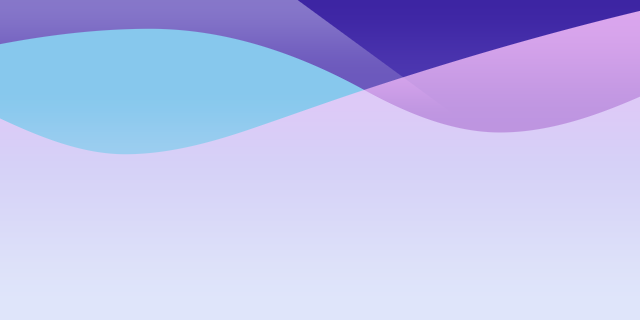
Give the GLSL for this background, as a Shadertoy shader.

```glsl
// Two crossing waves over a violet band and a pale lilac backdrop.
// Each wave is a chain of cubic Hermite spans; being below one, both or
// neither of them selects the blue, pink, pale or violet gradient.

// Cubic from knot a to knot b, each given as (x, depth, slope)
float span(float x, vec3 a, vec3 b) {
    float width = b.x - a.x;
    float t = clamp((x - a.x) / width, 0.0, 1.0);
    float s = 1.0 - t;
    return s * s * ((1.0 + 2.0 * t) * a.y + t * width * a.z)
         + t * t * ((1.0 + 2.0 * s) * b.y - s * width * b.z);
}

// Crests on the left, dips on the right
float crestWave(float x) {
    vec3 crest = vec3(0.469, 0.090, 0.0);
    vec3 crossing = vec3(1.138, 0.281, 0.55);
    vec3 dip = vec3(1.5625, 0.414, 0.0);
    if (x < crest.x) return span(x, vec3(0.0, 0.138, -0.19), crest);
    if (x < crossing.x) return span(x, crest, crossing);
    if (x < dip.x) return span(x, crossing, dip);
    return span(x, dip, vec3(2.0, 0.302, -0.44));
}

// Dips on the left, then climbs to the right edge
float risingWave(float x) {
    vec3 dip = vec3(0.391, 0.482, 0.0);
    vec3 climb = vec3(0.781, 0.404, -0.34);
    vec3 crossing = vec3(1.138, 0.281, -0.33);
    if (x < dip.x) return span(x, vec3(0.0, 0.370, 0.47), dip);
    if (x < climb.x) return span(x, dip, climb);
    if (x < crossing.x) return span(x, climb, crossing);
    return span(x, crossing, vec3(2.0, 0.034, -0.24));
}

// Antialiased coverage of the positive side of a signed distance
float cover(float dist) {
    return clamp(dist * iResolution.y + 0.5, 0.0, 1.0);
}

void mainImage(out vec4 fragColor, in vec2 fragCoord) {
    vec2 uv = fragCoord / iResolution.xy;
    float x = 2.0 * uv.x;
    float depth = 1.0 - uv.y;

    float belowCrest = cover((depth - crestWave(x)) * 0.94);
    float belowRising = cover((depth - risingWave(x)) * 0.95);
    float leftOfDiagonal = cover((depth - 0.732 * (x - 0.93)) * 0.807);

    // Violet band: light on the left of the diagonal, deep on the right
    vec3 lightViolet = mix(vec3(0.525, 0.465, 0.790), vec3(0.425, 0.350, 0.740),
                           smoothstep(0.0, 0.24, depth));
    vec3 deepViolet = mix(vec3(0.240, 0.145, 0.640), vec3(0.300, 0.215, 0.690),
                          smoothstep(0.0, 0.26, depth));
    vec3 violet = mix(deepViolet, lightViolet, leftOfDiagonal);

    // Wave fills
    vec3 blue = mix(vec3(0.530, 0.785, 0.930), vec3(0.610, 0.805, 0.940),
                    smoothstep(0.28, 0.50, depth));
    vec3 pink = mix(vec3(0.855, 0.650, 0.930), vec3(0.745, 0.585, 0.880),
                    smoothstep(0.03, 0.40, depth));
    pink += vec3(0.040, 0.025, 0.020) * leftOfDiagonal
          * (1.0 - smoothstep(0.24, 0.37, depth));

    // Pale backdrop: pinkish lilac to cool white
    vec3 pale = mix(vec3(0.870, 0.790, 0.970), vec3(0.835, 0.815, 0.967),
                    smoothstep(0.28, 0.55, depth));
    pale = mix(pale, vec3(0.875, 0.900, 0.980), smoothstep(0.42, 1.0, depth));

    vec3 color = mix(mix(violet, pink, belowRising),
                     mix(blue, pale, belowRising), belowCrest);
    fragColor = vec4(color, 1.0);
}
```
